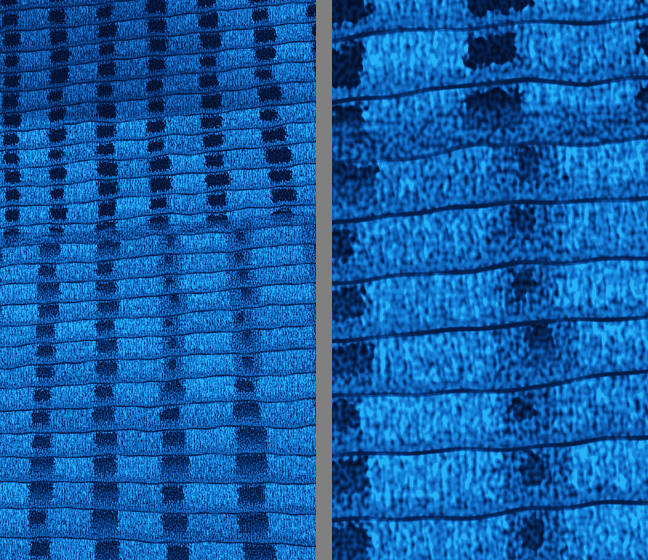
Left, the full canvas; right, a detail of the centre.
Write a WebGL 2 fragment shader that draws this texture.

```glsl
#version 300 es
precision highp float;
// Blue openwork cloth: ribbed satin panels in tilted rows, parted by columns of
// dark eyelets. Row and column coordinates are warped for perspective, then
// each cell adds to one tone value that a colour ramp turns into blue.
uniform vec2 u_resolution;
out vec4 fragColor;

const float SEAM = 0.575;        // height of the stitched seam
const float COLUMN_ZERO = 0.189; // x of the reference eyelet column

float hash(vec2 p) {
  vec3 q = fract(vec3(p.xyx) * 0.1031);
  q += dot(q, q.yzx + 33.33);
  return fract((q.x + q.y) * q.z);
}

vec2 gradient(vec2 cell) {
  float a = 6.2832 * hash(cell);
  return vec2(cos(a), sin(a));
}

// Gradient noise, roughly -0.7 to 0.7
float noise(vec2 p) {
  vec2 i = floor(p), f = fract(p);
  vec2 w = f * f * f * (f * (f * 6.0 - 15.0) + 10.0);
  vec2 e = vec2(1.0, 0.0);
  float low = mix(dot(gradient(i), f), dot(gradient(i + e), f - e), w.x);
  float high = mix(dot(gradient(i + e.yx), f - e.yx), dot(gradient(i + 1.0), f - 1.0), w.x);
  return mix(low, high, w.y);
}

float roundBox(vec2 p, vec2 halfSize, float radius) {
  vec2 d = abs(p) - halfSize + radius;
  return length(max(d, 0.0)) + min(max(d.x, d.y), 0.0) - radius;
}

// 1 inside a distance field, 0 outside, with a soft edge
float fill(float d, float soft) {
  return 1.0 - smoothstep(-soft, soft, d);
}

// Height with the tilt and sag of the rows removed
float flattenRows(vec2 p) {
  float slope = mix(-0.03, 0.075, smoothstep(0.0, 0.45, p.y));
  slope = mix(slope, 0.1, smoothstep(0.6, 0.85, p.y));
  float sag = 0.007 * noise(p * vec2(9.0, 7.0)) + 0.004 * noise(p * vec2(28.0, 22.0) + 7.0);
  return p.y - slope * (p.x - 0.25) + sag;
}

// Colour from deep shadow to sheen
vec3 blueRamp(float tone) {
  vec3 c = mix(vec3(0.01, 0.06, 0.17), vec3(0.02, 0.13, 0.31), smoothstep(0.0, 0.17, tone));
  c = mix(c, vec3(0.03, 0.26, 0.55), smoothstep(0.15, 0.4, tone));
  c = mix(c, vec3(0.06, 0.39, 0.73), smoothstep(0.35, 0.56, tone));
  c = mix(c, vec3(0.09, 0.52, 0.86), smoothstep(0.52, 0.76, tone));
  return mix(c, vec3(0.15, 0.70, 0.97), smoothstep(0.76, 1.0, tone));
}

// Shade of the folded upper part, darkest at the left just above the fold
float foldShade(vec2 p) {
  float fold = p.y - 0.773 - 0.07 * p.x - 0.008 * noise(p * 8.0);
  float light = mix(0.65, 0.9, smoothstep(0.28, 0.56, p.x + 0.5 * (p.y - 0.85)));
  light -= 0.1 * exp(-max(fold, 0.0) * 45.0);
  return mix(1.0, light, smoothstep(-0.004, 0.012, fold));
}

void main() {
  vec2 p = gl_FragCoord.xy / u_resolution.y;
  float pixel = 1.0 / u_resolution.y;
  float t = flattenRows(p) - SEAM;
  float lower = 1.0 - step(0.0, t);
  // Rows: even above the seam, widening toward the bottom
  float rowCoord = t > 0.0 ? 28.1 * t : 30.0 * t + 11.0 * t * t;
  float rowPitch = t > 0.0 ? 1.0 / 28.1 : 1.0 / (30.0 + 22.0 * t);
  float row = floor(rowCoord), v = fract(rowCoord);
  // Columns: wider below the seam, spreading toward the right
  float colPitch = mix(0.0905 - 0.008 * t, 0.107 - 0.028 * t, lower);
  float spread = mix(0.045 - 0.08 * t, 0.042, lower);
  float u = (p.x - COLUMN_ZERO) / colPitch;
  float colCoord = u * (1.0 - spread * u) + 0.07 * (hash(vec2(row, 3.0)) - 0.5);
  float column = round(colCoord);
  float across = (colCoord - column) * colPitch;
  float vary = hash(vec2(column, row) + 40.0);
  float panelVary = hash(vec2(floor(colCoord), row) + 90.0);
  // Fine yarn texture
  float speck = noise(p * vec2(350.0, 270.0));
  float fleck = noise(vec2(p.x * 210.0 + p.y * 60.0, p.y * 110.0));
  float ribs = sin(6.2832 * (p.x * 205.0 + 0.7 * fleck + panelVary));
  // Satin panels, brighter toward their top
  float tone = 0.58 + 0.14 * v + 0.14 * ribs + 0.52 * speck + 0.34 * fleck;
  tone += 0.14 * (panelVary - 0.5) + 0.10 * noise(p * 6.0 + 3.0);
  tone += 0.22 * smoothstep(0.15, 0.4, noise(p * vec2(190.0, 80.0) + 11.0));
  // Loose mesh in the columns, with a ragged border
  float halfGap = colPitch * (0.17 + 0.06 * (vary - 0.5));
  float ragged = 0.005 * fleck + 0.003 * speck;
  float mesh = fill(abs(across) - halfGap + ragged, 0.002 + pixel);
  tone = mix(tone, 0.42 + 0.6 * speck + 0.1 * ribs, mesh * 0.85);
  // Plain band along the foot of each row
  float foot = 1.0 - smoothstep(0.18, 0.32, v + 0.2 * fleck);
  tone = mix(tone, 0.45 + 0.5 * speck + 0.08 * ribs, 0.65 * foot);
  // Eyelets: open above the seam, partly veiled and uneven below it
  float narrow = lower * step(0.5, column) * smoothstep(-0.32, -0.22, t);
  vec2 hole = vec2(across - 0.006 * (vary - 0.5), (v - mix(0.56, 0.64, lower)) * rowPitch);
  vec2 holeSize = vec2(halfGap * mix(0.98, 0.35, narrow), rowPitch * (0.23 + 0.1 * vary));
  float open = fill(roundBox(hole, holeSize, 0.005) + ragged, 0.001 + pixel);
  float veil = mix(0.07, 0.14 + 0.24 * vary * smoothstep(0.9, 0.4, v), lower);
  tone = mix(tone, veil + mix(0.25, 0.4, lower) * speck, open * mix(0.95, 0.88, lower));
  // Raised cord with a thin broken shadow beneath it
  float height = v * rowPitch;
  float cord = fill(abs(height - 0.0042) - 0.0013, 0.0006 + 0.7 * pixel);
  tone = mix(tone, 0.58 + 0.3 * speck, 0.7 * cord);
  float shadow = fill(min(height, rowPitch - height) - 0.0013, 0.0005 + 0.5 * pixel);
  tone = mix(tone, 0.1, shadow * clamp(0.8 + 0.7 * noise(p * vec2(35.0, 50.0)), 0.3, 1.0));
  // Flat stitched seam
  float seam = fill(abs(t - 0.011) - 0.011, 0.004);
  tone = mix(tone, 0.42 + 0.6 * speck + 0.35 * noise(p * vec2(40.0, 150.0)), 0.7 * seam);
  float light = foldShade(p) * mix(0.92, 1.0, smoothstep(0.0, 0.3, p.y));
  fragColor = vec4(blueRamp(tone * light), 1.0);
}
```
